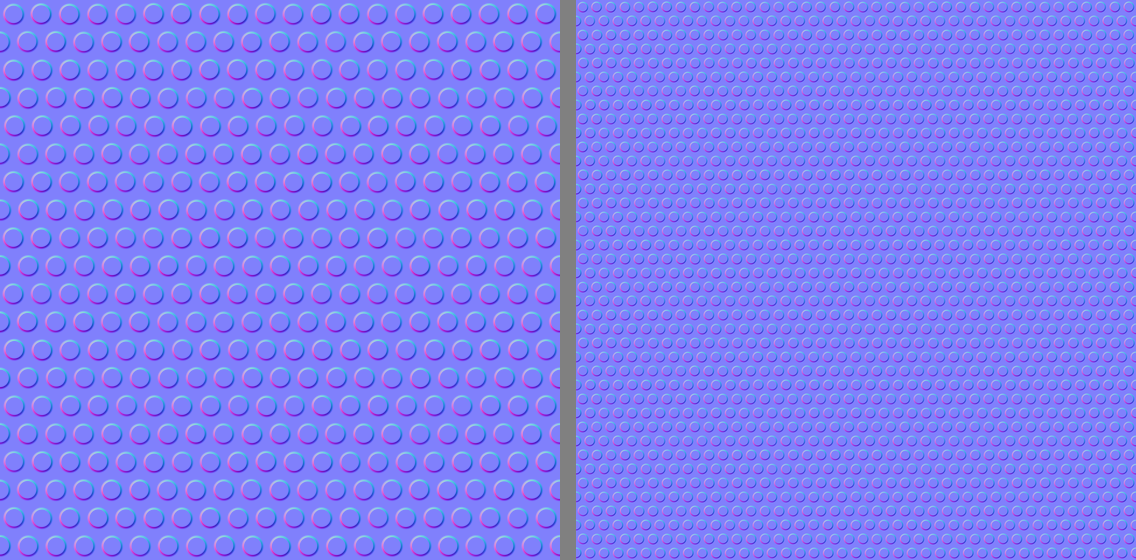
Left: one tile. Right: repeated 2 by 2.
A three.js fragment shader for this texture map:

```glsl
// Tangent-space normal map of a sheet of raised flat-topped studs in staggered rows.
// Each cell finds its nearest stud; a ring-shaped slope profile tilts the normal
// around the stud's edge. Slight wrapped jitter keeps the studs from being uniform.
varying vec2 vUv;

const float STUDS = 20.0;          // studs across and rows up (even, so the stagger wraps)
const float RIM_INNER = 0.285;     // flat top ends, in cells
const float RIM_PEAK = 0.335;      // steepest part of the edge
const float RIM_OUTER = 0.415;     // edge has faded into the sheet
const float SLOPE_TOP = 0.70;      // tilt of the upper edge
const float SLOPE_BOTTOM = 0.84;   // tilt of the lower edge
const float SLOPE_VARIATION = 0.10;
const float ROW_JITTER = 0.045;    // sideways drift of whole rows, in cells
const float STUD_JITTER = 0.025;   // drift of single studs, in cells
const vec2 AXIS_SIGN = vec2(-1.0, 1.0); // red rises to the left, green upward
const vec3 FLAT_COLOR = vec3(0.50, 0.50, 0.99);

// Sine-free hash giving three values from 0 to 1
vec3 hash3(vec2 id) {
  vec3 q = fract(id.xyx * vec3(0.1031, 0.1030, 0.0973));
  q += dot(q, q.yxz + 33.33);
  return fract((q.xxy + q.yzz) * q.zyx);
}

// Slope of the stud's edge: sharp on the inside, soft on the outside
float rimProfile(float radius) {
  return smoothstep(RIM_INNER, RIM_PEAK, radius)
       * (1.0 - smoothstep(RIM_PEAK, RIM_OUTER, radius));
}

void main() {
  vec2 p = vUv * STUDS;

  // Row, with its stagger and drift
  float row = mod(floor(p.y), STUDS);
  float shift = 0.5 * mod(row, 2.0) + ROW_JITTER * (hash3(vec2(row, 57.0)).x - 0.5);

  // Nearest stud in the row; its id wraps around the tile
  float x = p.x - shift;
  float column = floor(x + 0.5);
  vec3 rnd = hash3(vec2(mod(column, STUDS), row) + 3.0);
  vec2 offset = vec2(x - column, fract(p.y) - 0.5) - STUD_JITTER * (rnd.xy - 0.5);

  // Tilt of the surface around the edge
  float radius = length(offset);
  vec2 outward = offset / max(radius, 0.0001);
  float slope = mix(SLOPE_BOTTOM, SLOPE_TOP, smoothstep(-0.6, 0.6, outward.y));
  slope *= 1.0 + SLOPE_VARIATION * (rnd.z - 0.5);
  vec2 tilt = AXIS_SIGN * outward * slope * rimProfile(radius);

  // Encode the unit normal
  float height = sqrt(max(1.0 - dot(tilt, tilt), 0.0));
  vec3 color = FLAT_COLOR + 0.5 * vec3(tilt, height - 1.0);
  gl_FragColor = vec4(color, 1.0);
}
```
